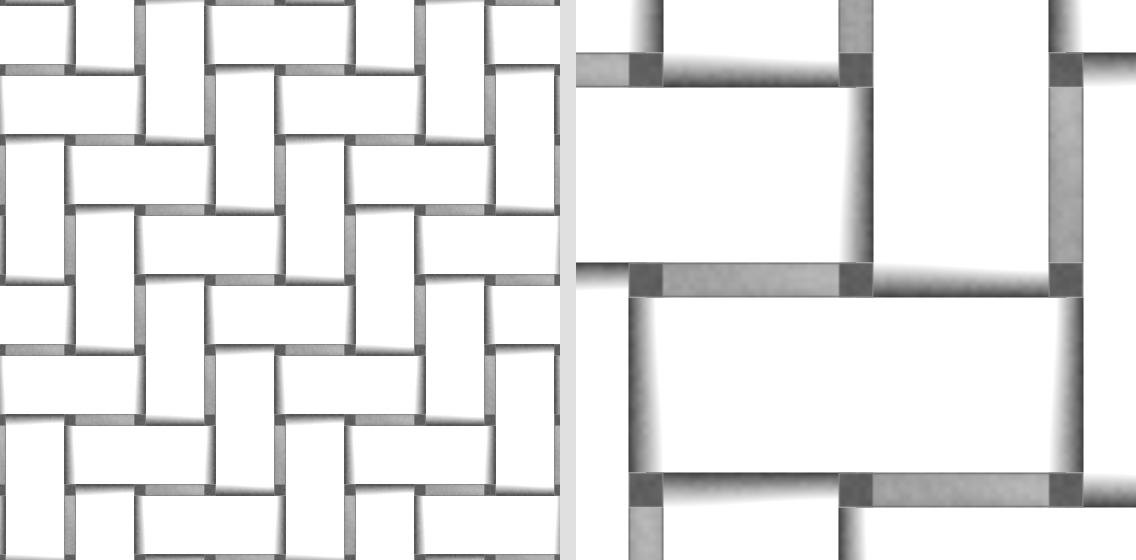
Left: the whole. Right: its middle third, enlarged.
Reproduce this pattern procedurally as a three.js fragment shader.

```glsl
// Two-by-two twill weave of flat white bands over eight columns and eight rows.
// Each gap between bands is shaded by which band crosses it: a band passing over,
// a band end dipping into shadow, or a band running underneath.
varying vec2 vUv;

const float CELLS = 8.0;           // bands across and down, a multiple of four
const float HALF_GAP = 1.0 / 12.0; // half the gap width, in cells
const float GRAIN_CELLS = 256.0;   // grain lattice, wraps at the canvas edge

const float WHITE = 1.0;
const float SHADOW = 0.24;
const float UNDER = 0.58;
const float UNDER_EDGE = 0.45;
const float CROSSING = 0.37;

float hash(vec2 p) {
  vec3 q = fract(vec3(p.xyx) * 0.1031);
  q += dot(q, q.yzx + 33.33);
  return fract((q.x + q.y) * q.z);
}

// Value noise that repeats after the given number of lattice cells
float wrappedNoise(vec2 p, float period) {
  vec2 i = floor(p);
  vec2 f = fract(p);
  f = f * f * (3.0 - 2.0 * f);
  vec2 a = mod(i, period);
  vec2 b = mod(i + 1.0, period);
  float low = mix(hash(a), hash(vec2(b.x, a.y)), f.x);
  float high = mix(hash(vec2(a.x, b.y)), hash(b), f.x);
  return mix(low, high, f.y);
}

// 1 where the horizontal band lies on top, 0 where the vertical one does
float horizontalOver(vec2 cell) {
  return 1.0 - step(1.5, mod(cell.x + cell.y + 2.0, 4.0));
}

// Band end falling into shadow; t runs from 0 at its tip to 1 at the flat part
float bandEnd(float t, float along) {
  float reach = mix(1.0, 0.78, smoothstep(0.1, 0.9, along));
  float light = pow(clamp(t / reach, 0.0, 1.0), 0.88);
  return mix(SHADOW, WHITE, light);
}

// Band seen underneath: a soft ridge, a pale streak and darker rims
float bandUnder(float across, float along) {
  float ridge = 0.06 * (1.0 - across * across);
  float streak = 0.07 * smoothstep(0.3, 0.85, along + 0.2 * across);
  float rim = smoothstep(0.82, 1.0, abs(across));
  return mix(UNDER + ridge + streak, UNDER_EDGE, rim);
}

// Shade of one gap; before and after tell whether the crossing band is on top there
float gapShade(float across, float along, float before, float after) {
  if (before + after > 1.5) return WHITE;
  if (before + after < 0.5) return bandUnder(across, along);
  float side = after - before;
  return bandEnd(0.5 + 0.5 * side * across, along);
}

// Dark square where two gaps meet, with a faint pale hairline
float crossingShade(vec2 across) {
  float edge = max(abs(across.x), abs(across.y));
  return CROSSING + 0.16 * smoothstep(0.86, 1.0, edge);
}

void main() {
  vec2 p = vUv * CELLS;
  vec2 cell = floor(p);
  vec2 along = fract(p);
  vec2 line = floor(p + 0.5);
  vec2 fromLine = p - line;
  vec2 across = clamp(fromLine / HALF_GAP, -1.0, 1.0);

  // Smooth coverage of the vertical (x) and horizontal (y) gaps
  vec2 soft = 0.5 * fwidth(p) + 0.0005;
  vec2 gap = 1.0 - smoothstep(HALF_GAP - soft, HALF_GAP + soft, abs(fromLine));

  // Which band is on top at either side of the nearest lines
  float left = horizontalOver(vec2(line.x - 1.0, cell.y));
  float right = horizontalOver(vec2(line.x, cell.y));
  float below = 1.0 - horizontalOver(vec2(cell.x, line.y - 1.0));
  float above = 1.0 - horizontalOver(vec2(cell.x, line.y));

  float shade = WHITE;
  shade = mix(shade, gapShade(across.x, along.y, left, right), gap.x);
  shade = mix(shade, gapShade(across.y, along.x, below, above), gap.y);
  shade = mix(shade, crossingShade(across), gap.x * gap.y);

  // Fine grain on the shaded parts only
  float grain = wrappedNoise(vUv * GRAIN_CELLS, GRAIN_CELLS) - 0.5;
  shade += 0.05 * grain * (1.0 - smoothstep(0.6, 0.95, shade));

  gl_FragColor = vec4(vec3(shade), 1.0);
}
```
